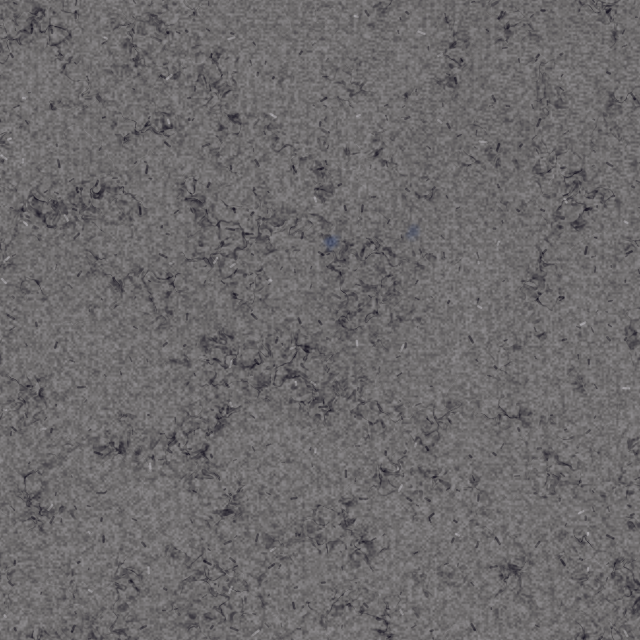
Write a three.js fragment shader that draws this texture.

```glsl
// Weathered grey stone: fine grain over a nearly flat tone, with broken dark
// wisps, clustered pits, pale hairlines, tiny flecks and two faint blue stains.
// Layers of value noise build one brightness, which is then tinted.

varying vec2 vUv;

const vec3 DARK_TINT = vec3(0.26, 0.25, 0.275);
const vec3 MID_TINT = vec3(0.42, 0.411, 0.412);
const vec3 LIGHT_TINT = vec3(0.56, 0.55, 0.56);
const vec3 STAIN_BLUE = vec3(0.29, 0.33, 0.44);
const float BASE_TONE = 0.437;

float hash(vec2 p) {
  return fract(sin(dot(p, vec2(127.1, 311.7))) * 43758.5453);
}

float noise(vec2 p) {
  vec2 cell = floor(p);
  vec2 f = fract(p);
  f = f * f * (3.0 - 2.0 * f);
  float low = mix(hash(cell), hash(cell + vec2(1.0, 0.0)), f.x);
  float high = mix(hash(cell + vec2(0.0, 1.0)), hash(cell + vec2(1.0, 1.0)), f.x);
  return mix(low, high, f.y);
}

float fbm(vec2 p) {
  float sum = 0.0;
  float weight = 0.5;
  for (int i = 0; i < 4; i++) {
    sum += weight * noise(p);
    p = mat2(0.8, 0.6, -0.6, 0.8) * p * 2.03 + 17.3;
    weight *= 0.5;
  }
  return sum / 0.9375;
}

// Thin lines along the middle level of the noise
float ridge(vec2 p, float width) {
  return 1.0 - smoothstep(0.0, width, abs(fbm(p) - 0.5));
}

// Short strokes, at most one per grid cell, each with its own direction
float flecks(vec2 uv, float cells, float chance, float seed) {
  vec2 p = uv * cells;
  vec2 id = floor(p) + seed;
  vec2 center = 0.3 + 0.4 * vec2(hash(id + 3.1), hash(id + 7.7));
  float angle = 6.2832 * hash(id + 11.9);
  vec2 axis = vec2(cos(angle), sin(angle));
  vec2 d = fract(p) - center;
  float halfLength = mix(0.03, 0.17, hash(id + 19.3));
  float along = dot(d, axis);
  float dist = length(d - axis * clamp(along, -halfLength, halfLength));
  float present = step(hash(id), chance);
  return present * (1.0 - smoothstep(0.02, 0.085, dist));
}

float stain(vec2 uv, vec2 center, float radius) {
  float ragged = 0.7 + 0.6 * noise(uv * 130.0);
  return 1.0 - smoothstep(0.2, 1.0, length(uv - center) / (radius * ragged));
}

vec3 stoneColor(float tone) {
  vec3 lower = mix(DARK_TINT, MID_TINT, (tone - 0.26) / 0.154);
  vec3 upper = mix(MID_TINT, LIGHT_TINT, (tone - 0.414) / 0.142);
  return tone < 0.414 ? lower : upper;
}

void main() {
  vec2 uv = vUv;

  // Fine grain and broad clouds
  float grain = 0.6 * noise(uv * 310.0) + 0.4 * noise(uv * 175.0 + 41.0) - 0.5;
  float cloud = fbm(uv * 7.0 + 5.0) - 0.5;
  float tone = BASE_TONE + 0.23 * grain + 0.05 * cloud;

  // Dark wisps and pits, gathered in patches
  vec2 warp = vec2(noise(uv * 60.0), noise(uv * 60.0 + 31.0)) - 0.5;
  float patches = smoothstep(0.42, 0.72, fbm(uv * 20.0 + 9.0) - 0.3 * cloud);
  float wisps = ridge(uv * 36.0 + 0.7 * warp, 0.075) * patches;
  float pits = smoothstep(0.56, 0.9, noise(uv * 135.0 + 2.0 * warp));
  tone -= 0.13 * wisps * (0.6 + 0.8 * noise(uv * 150.0 + 63.0));
  tone -= 0.13 * pits * (0.25 + 0.75 * patches);

  // Pale hairlines
  float hairMask = smoothstep(0.52, 0.72, fbm(uv * 11.0 + 71.0));
  tone += 0.045 * ridge(uv * 15.0 + 23.0, 0.014) * hairMask;

  // Scattered dark and bright flecks
  tone -= 0.17 * flecks(uv, 29.0, 0.2, 0.0);
  tone -= 0.13 * flecks(uv + 0.013, 43.0, 0.16, 53.0);
  tone += 0.15 * flecks(uv + 0.007, 31.0, 0.06, 97.0);

  // Blue stains
  vec3 color = stoneColor(clamp(tone, 0.12, 0.68));
  float blue = 0.75 * stain(uv, vec2(0.517, 0.622), 0.017);
  blue = max(blue, 0.5 * stain(uv, vec2(0.645, 0.637), 0.015));
  color = mix(color, STAIN_BLUE + 0.25 * grain, blue);

  gl_FragColor = vec4(color, 1.0);
}
```
